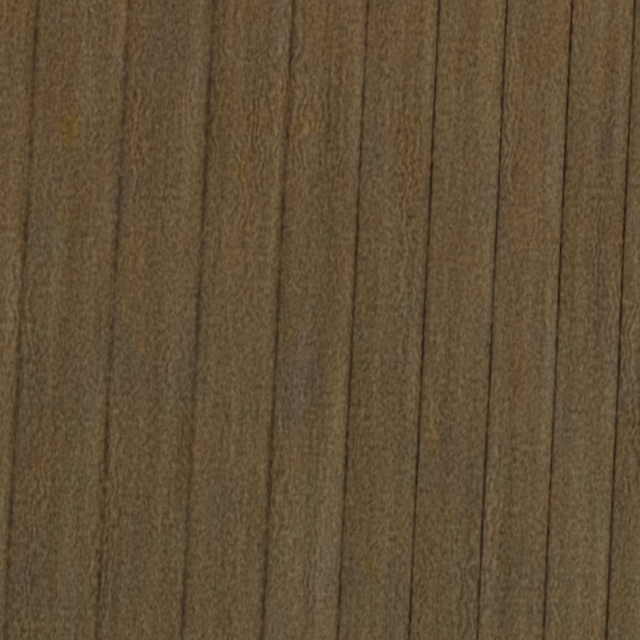
A Shadertoy shader for this texture:

```glsl
vec2 hashGradient(vec2 cell) {
    vec3 q = fract(vec3(cell.xyx) * vec3(0.1031, 0.1030, 0.0973));
    q += dot(q, q.yzx + 33.33);
    return fract((q.xx + q.yz) * q.zy) * 2.0 - 1.0;
}

// Gradient noise, roughly -0.7 to 0.7
float noise(vec2 p) {
    vec2 i = floor(p), f = p - i;
    vec2 s = f * f * f * (f * (f * 6.0 - 15.0) + 10.0);
    float a = dot(hashGradient(i), f);
    float b = dot(hashGradient(i + vec2(1, 0)), f - vec2(1, 0));
    float c = dot(hashGradient(i + vec2(0, 1)), f - vec2(0, 1));
    float d = dot(hashGradient(i + vec2(1, 1)), f - vec2(1, 1));
    return mix(mix(a, b, s.x), mix(c, d, s.x), s.y);
}

// Fine short fibres, slightly stretched along the boards
float fibreGrain(vec2 p) {
    vec2 warp = vec2(noise(p * 80.0), noise(p * 80.0 + 31.7)) * 0.003;
    vec2 q = p + warp + 3.0;
    return 0.105 * noise(q * vec2(165.0, 105.0))
         + 0.070 * noise(q * vec2(250.0, 170.0) + 47.0)
         + 0.030 * noise(q * vec2(120.0, 16.0) + 19.0);
}

// Long soft streaks
float streaks(vec2 p) {
    return 0.050 * noise(p * vec2(30.0, 1.4) + 7.3)
         + 0.045 * noise(p * vec2(70.0, 4.0) + 63.1);
}

void mainImage(out vec4 fragColor, in vec2 fragCoord) {
    vec2 uv = fragCoord / iResolution.xy;

    // Leaning boards that narrow to the right
    vec2 p = vec2(uv.x - uv.y * (0.053 - 0.008 * uv.x) - 0.0065, uv.y);
    p.x += 0.0015 * noise(vec2(p.x * 5.0, p.y * 4.0));
    float board = p.x * (6.667 + 1.956 * p.x);
    float boardsPerUnit = 6.667 + 3.912 * p.x;
    float seam = round(board);
    float fromSeam = (board - seam) / boardsPerUnit;

    // Base tone, streaks and fibres
    float tone = streaks(p) + fibreGrain(p);
    tone += 0.02 * noise(vec2(floor(board) * 3.7 + 0.4, uv.y * 1.5));
    tone += 0.018 * (uv.x - 0.5);

    // Rippled figure in narrow, broken bands, mostly beside the seams
    float nearSeam = exp(-pow((fromSeam - 0.012) / 0.016, 2.0));
    float figureBand = smoothstep(0.05, 0.4, noise(p * vec2(16.0, 3.0) + 81.0) + 0.15 * nearSeam);
    float ripple = sin(p.x * 520.0 + 12.0 * noise(p * vec2(40.0, 24.0) + 5.0));
    tone += 0.032 * figureBand * ripple;

    vec3 color = vec3(0.392, 0.318, 0.216) + tone * vec3(1.0, 0.97, 0.88);

    // Faint red, blue-grey and ochre stains
    float redStain = noise(p * vec2(16.0, 9.0) + 12.0) + 0.6 * noise(p * vec2(50.0, 34.0) + 2.0);
    float blueStain = noise(p * vec2(17.0, 6.0) + 55.0) + 0.5 * noise(p * vec2(45.0, 24.0) + 9.0);
    float ochreStain = smoothstep(0.3, 0.6, noise(p * vec2(25.0, 13.0) + 93.0));
    color += redStain * vec3(0.020, -0.008, -0.010);
    color += max(blueStain, 0.0) * vec3(-0.032, -0.014, 0.032);
    color += ochreStain * vec3(0.015, 0.010, -0.04);
    color += (uv.y - 0.5) * vec3(0.016, 0.0, -0.004);

    // Worn pale edge on the left of each seam
    float paleEdge = exp(-pow((fromSeam + 0.014) / 0.008, 2.0));
    color += paleEdge * (0.018 + 0.05 * noise(vec2(seam * 5.3, uv.y * 7.0))) * vec3(1.0, 0.95, 0.8);

    // Dark seams, blurred and broken on the left, thin and crisper on the right
    float crispness = smoothstep(0.2, 0.75, p.x);
    float ragged = fromSeam + mix(0.0028, 0.0012, crispness) * noise(vec2(seam * 9.1 + 0.2, uv.y * 110.0));
    float width = mix(0.0036, 0.0023, crispness) * (1.0 + 0.8 * noise(vec2(seam * 4.7 + 0.3, uv.y * 60.0)));
    float gap = exp(-pow(ragged / width, 2.0));
    float shadow = exp(-pow((fromSeam - 0.002) / 0.008, 2.0));
    float depth = mix(0.36, 0.74, crispness);
    depth += 0.45 * noise(vec2(seam * 7.9 + 0.3, uv.y * 9.0));
    depth += 0.55 * noise(vec2(seam * 6.3 + 0.4, uv.y * 75.0));
    color *= 1.0 - 0.07 * shadow;
    color = mix(color, vec3(0.17, 0.115, 0.07), gap * clamp(depth, 0.0, 1.0));

    fragColor = vec4(clamp(color, 0.0, 1.0), 1.0);
}
```
